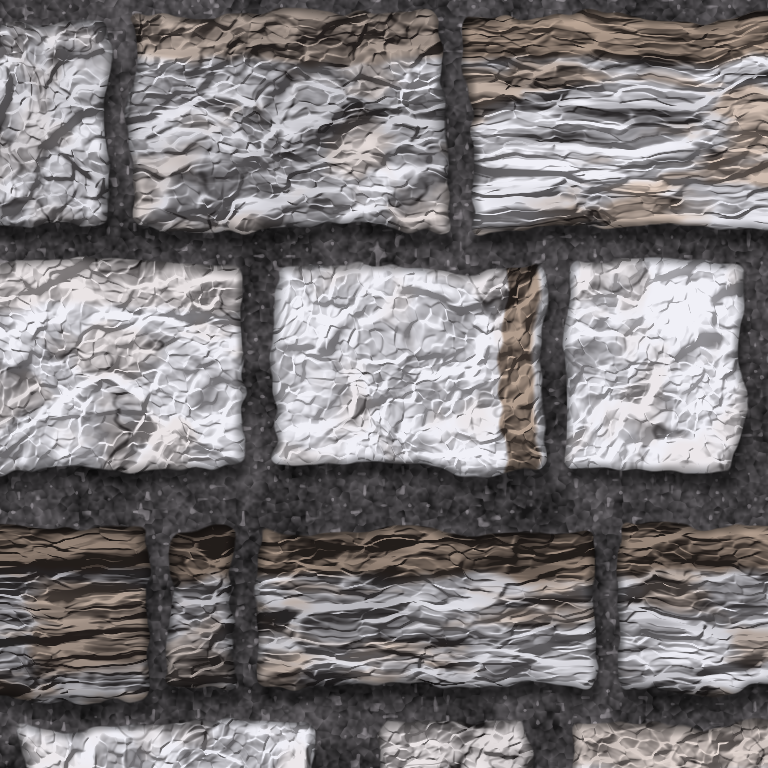
Give the GLSL for this texture, as a Shadertoy shader.

```glsl
// Rough stone wall: four courses of split blocks set in dark, gritty mortar.
// Blocks are warped rounded boxes found by looping over courses and joints;
// their chipped faces are lit from the slope of layered cellular facets.

const vec3 SOOT  = vec3(0.150, 0.140, 0.145);
const vec3 CHALK = vec3(0.940, 0.940, 0.970);
const vec3 OCHRE = vec3(0.900, 0.800, 0.700);
const vec3 MORTAR = vec3(0.295, 0.285, 0.295);

// Per course: bottom and top, joint centres, joint half widths,
// then brightness and amount of bedding for each block.
const vec2 COURSE[4] = vec2[4](vec2(0.705, 0.978), vec2(0.392, 0.657),
                               vec2(0.097, 0.313), vec2(-0.15, 0.060));
const vec3 JOINT[4] = vec3[4](vec3(0.157, 0.592, 1.15), vec3(0.339, 0.722, 0.985),
                              vec3(0.207, 0.317, 0.785), vec3(0.000, 0.455, 0.718));
const vec3 GAP[4] = vec3[4](vec3(0.016, 0.016, 0.02), vec3(0.019, 0.016, 0.022),
                            vec3(0.014, 0.016, 0.016), vec3(0.026, 0.042, 0.031));
const vec4 TONE[4] = vec4[4](vec4(0.61, 0.61, 0.65, 0.6), vec4(0.77, 0.83, 0.88, 0.7),
                             vec4(0.40, 0.36, 0.53, 0.60), vec4(0.7, 0.78, 0.72, 0.77));
const vec4 BEDDING[4] = vec4[4](vec4(0.0, 0.3, 0.9, 0.0), vec4(0.1, 0.0, 0.0, 0.0),
                                vec4(1.0, 0.5, 0.8, 0.7), vec4(0.0, 0.0, 0.1, 0.2));

struct Block { float dist; vec2 corner; float tone; float bedding; float id; };

vec2 hash2(vec2 p) {
    vec3 q = fract(p.xyx * vec3(0.1031, 0.1030, 0.0973));
    q += dot(q, q.yzx + 33.33);
    return fract((q.xx + q.yz) * q.zy);
}

vec2 noise2(vec2 p) {
    vec2 i = floor(p), f = fract(p);
    f = f * f * (3.0 - 2.0 * f);
    return mix(mix(hash2(i), hash2(i + vec2(1, 0)), f.x),
               mix(hash2(i + vec2(0, 1)), hash2(i + vec2(1, 1)), f.x), f.y);
}

vec2 fbm2(vec2 p) {
    vec2 sum = vec2(0.0);
    float amp = 0.5;
    for (int i = 0; i < 4; i++) {
        sum += amp * noise2(p);
        p = mat2(1.6, 1.2, -1.2, 1.6) * p + 7.3;
        amp *= 0.5;
    }
    return sum / 0.9375;
}

// Cellular height: every cell is a tilted plane, joined by short ramps.
float facets(vec2 p) {
    vec2 cell = floor(p);
    float sum = 0.0, total = 1e-6;
    for (int y = -1; y <= 1; y++)
    for (int x = -1; x <= 1; x++) {
        vec2 id = cell + vec2(x, y), rnd = hash2(id + 57.0);
        vec2 d = p - id - hash2(id);
        float w = exp(-14.0 * dot(d, d));
        sum += w * (dot(d, rnd - 0.5) * 1.7 + 0.5 * fract(rnd.x * 7.0 + rnd.y));
        total += w;
    }
    return sum / total;
}

// Face coordinates, squeezed into layers where the stone is bedded.
vec2 faceCoords(vec2 p, float bedding, float seed) {
    vec2 q = p * mix(vec2(1.0), vec2(0.38, 1.6), bedding);
    return q + 0.045 * (fbm2(p * 11.0 + seed) - 0.5) + seed * 1.37;
}

float relief(vec2 p, float bedding, float seed) {
    vec2 q = faceCoords(p, bedding, seed);
    return facets(q * 13.0) / 13.0 + facets(q * 31.0 + 5.0) / 36.0
         + facets(q * 78.0 + 9.0) / 100.0 + noise2(q * 190.0).x / 500.0;
}

// Light from the upper left, measured from the slope of the relief.
float slopeLight(vec2 p, float bedding, float seed) {
    const float STEP = 0.0016;
    float h = relief(p, bedding, seed);
    vec2 slope = vec2(relief(p + vec2(STEP, 0), bedding, seed),
                      relief(p + vec2(0, STEP), bedding, seed)) - h;
    return clamp(dot(slope / STEP, vec2(0.4, -0.75)), -1.4, 1.1);
}

float boxDist(vec2 p, vec2 lo, vec2 hi, float radius) {
    vec2 d = abs(p - 0.5 * (lo + hi)) - 0.5 * (hi - lo) + radius;
    return length(max(d, 0.0)) + min(max(d.x, d.y), 0.0) - radius;
}

Block nearestBlock(vec2 p) {
    p += 0.020 * (noise2(p * 13.0) - 0.5) + 0.009 * (noise2(p * 47.0) - 0.5);
    Block best = Block(9.0, vec2(0.0), 0.0, 0.0, 0.0);
    for (int r = 0; r < 4; r++)
    for (int i = 0; i < 4; i++) {
        float id = float(r * 4 + i);
        vec2 jitter = (hash2(vec2(id, 3.0)) - 0.5) * 0.014;
        float left = i == 0 ? -0.3 : JOINT[r][i - 1] + GAP[r][i - 1];
        float right = i == 3 ? 1.3 : JOINT[r][i] - GAP[r][i];
        vec2 hi = vec2(right, COURSE[r].y + jitter.x);
        float d = boxDist(p, vec2(left, COURSE[r].x + jitter.y), hi, 0.014);
        if (d < best.dist) best = Block(d, hi - p, TONE[r][i], BEDDING[r][i], id);
    }
    return best;
}

vec3 stoneColor(vec2 p, Block b) {
    vec2 q = faceCoords(p, b.bedding, b.id);
    vec2 blotch = fbm2(q * 16.0);
    float light = slopeLight(p, b.bedding, b.id);
    float value = b.tone + 0.27 * light + 0.45 * (blotch.x - 0.5);
    // Dark cracks and thin bedding lines
    float crack = 1.0 - smoothstep(0.0, 0.022, abs(fbm2(q * 9.0 + 4.0).y - 0.5));
    value -= 0.30 * crack * smoothstep(0.42, 0.62, blotch.y);
    value -= 0.3 * b.bedding * smoothstep(0.54, 0.72, fbm2(p * vec2(7, 65) + b.id).x);
    // Brown weathered cap, and one upright worn seam
    float cap = smoothstep(0.068, 0.052, b.corner.y) * min(1.0, 2.5 * b.bedding);
    float seam = smoothstep(0.058, 0.052, b.corner.x) * smoothstep(0.006, 0.016, b.corner.x);
    float stain = max(cap, seam * float(b.id == 5.0));
    value -= 0.18 * stain + 0.15 * seam * float(b.id == 5.0);
    stain = max(stain, 0.7 * smoothstep(0.5, 0.7, blotch.y) * (0.25 + b.bedding));
    vec3 color = mix(SOOT, CHALK, clamp(value, 0.0, 1.0));
    color *= mix(vec3(1.0), OCHRE, stain);
    return color * mix(0.55, 1.0, smoothstep(-0.002, 0.014, -b.dist));
}

vec3 mortarColor(vec2 p, float shadowDist) {
    float grit = facets(p * 95.0) + 0.6 * (noise2(p * 230.0).x - 0.5);
    float value = 0.72 + 0.5 * grit + 0.8 * (fbm2(p * 18.0).x - 0.5);
    value += 0.7 * smoothstep(0.80, 0.95, noise2(p * 120.0).y);
    return MORTAR * max(value, 0.3) * mix(0.5, 1.0, smoothstep(-0.012, 0.012, shadowDist));
}

void mainImage(out vec4 fragColor, in vec2 fragCoord) {
    vec2 p = fragCoord / iResolution.xy;
    float soft = 0.0006 + 0.8 / iResolution.y;
    Block block = nearestBlock(p);
    // Blocks overhead shade the mortar just beneath them
    float shadowDist = nearestBlock(p + vec2(-0.004, 0.018)).dist;
    vec3 color = mix(mortarColor(p, shadowDist), stoneColor(p, block),
                     smoothstep(soft, -soft, block.dist));
    fragColor = vec4(clamp(color, 0.0, 1.0), 1.0);
}
```
